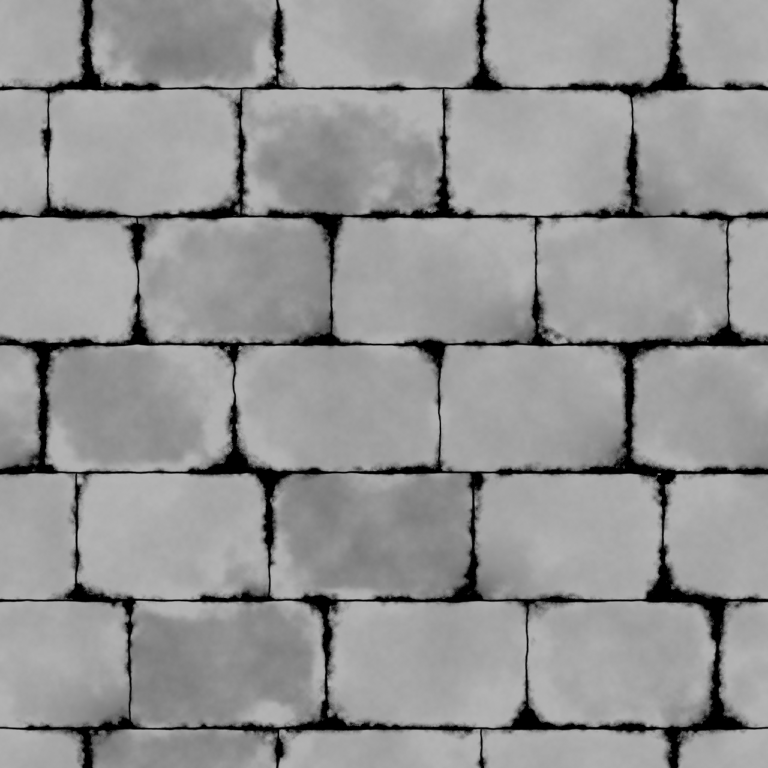
A Shadertoy shader for this texture:

```glsl
// Grey stone-block wall in staggered courses, with thin black joints and sooty corners.

const float ROWS = 6.0;
const float COLS = 4.0;
const float FIRST_JOINT_Y = 0.0515;         // height of the lowest bed joint
const float ROW_SHIFT[6] = float[6](0.178, 0.108, 0.062, 0.189, 0.068, 0.120);
const float WIDTH_SWING = 0.042;            // blocks widen and narrow across a row
const float JOINT_JITTER = 0.025;           // in block widths
const float BED_HALF_WIDTH = 0.0017;
const float SIDE_HALF_WIDTH = 0.0016;
const float WOBBLE = 0.0045;                // raggedness of the joint lines
const float SOOT_REACH = 0.0056;            // spread of soot along the edges
const float CORNER_REACH = 0.0165;          // spread of soot in the corners
const float GRAIN = 0.03;
const float QUARTER_TURN = 1.5708;
const vec3 LIGHT_STONE = vec3(0.695);
const vec3 DARK_STONE = vec3(0.520);
const vec3 STAIN = vec3(0.30);
const vec3 SOOT = vec3(0.0);

float hash(vec2 p) {
    vec3 q = fract(vec3(p.xyx) * 0.1031);
    q += dot(q, q.yzx + 33.33);
    return fract((q.x + q.y) * q.z);
}

// Value noise that repeats over the unit square.
float noise(vec2 p, float freq, float seed) {
    vec2 cell = floor(p * freq);
    vec2 f = fract(p * freq);
    f = f * f * (3.0 - 2.0 * f);
    vec2 a = mod(cell, freq) + seed;
    vec2 b = mod(cell + 1.0, freq) + seed;
    return mix(mix(hash(a), hash(vec2(b.x, a.y)), f.x),
               mix(hash(vec2(a.x, b.y)), hash(b), f.x), f.y);
}

float fbm(vec2 p, float freq, float seed) {
    float sum = 0.0, amp = 0.533;
    for (int i = 0; i < 4; i++) {
        sum += amp * noise(p, freq, seed);
        freq *= 2.0;
        amp *= 0.5;
        seed += 17.0;
    }
    return sum;
}

// Side joint position, in block widths from the start of the row.
float jointAt(float col, float row) {
    float swing = -WIDTH_SWING * cos(QUARTER_TURN * (col - 0.4));
    return col + swing + JOINT_JITTER * (hash(vec2(mod(col, COLS) + 7.0, row + 41.0)) - 0.5);
}

// Dark blocks wander between the first two columns; the rest vary slightly.
float blockDarkness(vec2 id) {
    float darkColumn = 0.5 - 0.5 * cos(1.6 * QUARTER_TURN * id.y);
    float band = smoothstep(0.0, 1.0, 1.0 - abs(id.x - darkColumn));
    return max(0.85 * band, 0.3 * hash(id + 63.0));
}

void mainImage(out vec4 fragColor, in vec2 fragCoord) {
    vec2 uv = fragCoord / iResolution.xy;
    float aa = 1.0 / min(iResolution.x, iResolution.y);

    // Ragged coordinates for the joints; bed joints stay straighter
    vec2 ragged = vec2(fbm(uv, 56.0, 3.0), fbm(uv, 56.0, 91.0)) - 0.5;
    vec2 p = uv + WOBBLE * ragged * vec2(1.0, 0.6);

    // Find the block and the distances to its four edges
    float y = (p.y - FIRST_JOINT_Y) * ROWS;
    float row = mod(floor(y), ROWS);
    float x = (p.x - ROW_SHIFT[int(row)]) * COLS;
    float col = floor(x);
    if (x < jointAt(col, row)) col -= 1.0;
    else if (x >= jointAt(col + 1.0, row)) col += 1.0;
    float left = (x - jointAt(col, row)) / COLS;
    float right = (jointAt(col + 1.0, row) - x) / COLS;
    float bottom = fract(y) / ROWS;
    float top = (1.0 - fract(y)) / ROWS;
    float side = min(left, right);
    float bed = min(bottom, top);
    vec2 id = vec2(mod(col, COLS), row);

    // Stone: cloudy tone, with a pale uneven rim around darker blocks
    float cloud = fbm(uv, 14.0, 151.0);
    float mottle = fbm(uv, 40.0, 181.0);
    float fine = fbm(uv, 128.0, 211.0);
    float rim = side * bed / (side + bed + 0.001) + 0.06 * (cloud - 0.5) + 0.02 * (mottle - 0.5);
    float interior = smoothstep(-0.002, 0.020, rim);
    float tone = blockDarkness(id) * interior * (0.25 + 0.7 * cloud + 0.6 * mottle);
    tone += 0.45 * (cloud - 0.40);
    vec3 color = mix(LIGHT_STONE, DARK_STONE, clamp(tone, 0.0, 1.2));
    color += GRAIN * (fine - 0.5);

    // Smudge rising from one lower corner, most often the right one
    float smudgeSide = hash(id + 117.0) < 0.25 ? left : right;
    float smudge = exp(-length(vec2(smudgeSide, 1.3 * bottom)) / 0.042);
    smudge *= smoothstep(0.2, 0.9, hash(id + 171.0)) * smoothstep(0.3, 0.6, 0.5 * (cloud + mottle));
    color = mix(color, STAIN, min(1.1 * smudge, 0.8));

    // Soot: patchy along the edges, heaviest in the lower corners
    float grime = 0.55 * exp(-side / SOOT_REACH)
                + 0.60 * exp(-bottom / SOOT_REACH)
                + 0.28 * exp(-top / SOOT_REACH)
                + 1.25 * exp(-(side + bottom) / CORNER_REACH)
                + 0.75 * exp(-(side + top) / CORNER_REACH);
    float patches = smoothstep(0.30, 0.70, fbm(uv, 22.0, 401.0));
    grime *= (0.30 + 1.25 * patches) * max(0.15, 1.0 + 1.7 * (fine - 0.5) + 1.3 * (mottle - 0.5));
    color = mix(color, STAIN, 0.6 * smoothstep(0.07, 0.32, grime));
    color = mix(color, SOOT, smoothstep(0.24, 0.54, grime));

    // Joint lines, thinning where the wall is clean
    float line = min(side - SIDE_HALF_WIDTH, bed - BED_HALF_WIDTH) + 0.0012 * (0.5 - patches);
    color = mix(SOOT, color, smoothstep(-aa, aa, line));

    fragColor = vec4(clamp(color, 0.0, 1.0), 1.0);
}
```
